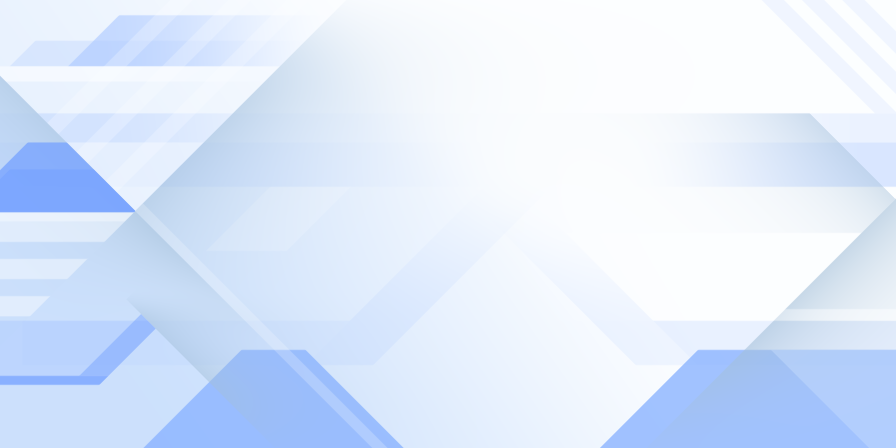
This background is drawn by a Shadertoy shader. Its source:

```glsl
// Pale blue and white geometric background: translucent bars and chevrons cut
// by 45 degree folds with soft shadows. Every shape is a product of smooth
// half-planes in height units, using two diagonal coordinates.

const vec3 WHITE = vec3(0.99, 0.995, 1.0);
const vec3 PALE = vec3(0.80, 0.88, 0.99);
const vec3 SKY = vec3(0.68, 0.79, 1.0);
const vec3 BLUE = vec3(0.47, 0.64, 1.0);
const vec3 SHADE = vec3(0.64, 0.75, 0.85);

// One when v is above the edge, zero below, one pixel soft
float above(float v, float edge) {
    float soft = 1.0 / iResolution.y;
    return smoothstep(edge - soft, edge + soft, v);
}

float band(float v, float low, float high) {
    return above(v, low) * (1.0 - above(v, high));
}

// Shadow starting hard at an edge and fading as v grows
float shadow(float v, float edge, float rate) {
    return above(v, edge) * exp(-rate * max(v - edge, 0.0));
}

void paint(inout vec3 base, vec3 ink, float alpha) {
    base = mix(base, ink, clamp(alpha, 0.0, 1.0));
}

void mainImage(out vec4 fragColor, in vec2 fragCoord) {
    vec2 p = fragCoord / iResolution.y;
    float x = p.x, y = p.y;
    float fall = x + y;    // constant along lines falling to the right
    float rise = x - y;    // constant along lines rising to the right

    // Background glow, white towards the upper right
    float glow = smoothstep(0.25, 1.3, 0.7 * x + 0.5 * y);
    vec3 color = mix(PALE, WHITE, glow);
    paint(color, WHITE, 0.6 * smoothstep(1.5, 1.8, fall) * above(y, 0.284));

    // Regions made by the crossing folds on the left
    float leftOfA = 1.0 - above(rise, -0.227);
    float rightOfA = 1.0 - leftOfA;
    float aboveB = above(fall, 0.831);
    float belowB = 1.0 - aboveB;
    float rightOfC = above(rise, 1.443);
    float belowD = 1.0 - above(fall, 2.555);

    // Large chevrons through the middle
    float leftArm = band(rise, 0.497, 0.648) * smoothstep(0.62, 0.25, y);
    float leftFoot = band(y, 0.185, 0.284) * (1.0 - above(rise, 0.497));
    paint(color, SKY, 0.20 * above(y, 0.185) * leftArm);
    paint(color, SKY, 0.16 * leftFoot * above(x, 0.05));
    float rightArm = band(fall, 1.604, 1.742) * smoothstep(0.55, 0.25, y);
    float rightFoot = band(y, 0.185, 0.284) * above(fall, 1.742);
    paint(color, SKY, 0.16 * above(y, 0.185) * rightArm + 0.24 * rightFoot);

    // Long bars fading from the left fold
    float fadeRight = smoothstep(1.15, 0.2, x);
    paint(color, SKY, 0.30 * band(y, 0.583, 0.682) * fadeRight);
    paint(color, SKY, 0.14 * band(y, 0.682, 0.747) * fadeRight);
    paint(color, WHITE, 0.20 * band(rise, 0.02, 0.2) * band(y, 0.44, 0.583));

    // Upper left panel and its slanted bars
    float panel = leftOfA * aboveB;
    paint(color, WHITE, 0.55 * panel);
    float barFade = panel * smoothstep(0.75, 0.2, x);
    paint(color, SKY, 0.65 * barFade * band(y, 0.852, 0.966) * above(rise, -0.70));
    paint(color, SKY, 0.30 * barFade * band(y, 0.852, 0.909) * above(rise, -0.83));
    paint(color, WHITE, 0.60 * barFade * band(y, 0.818, 0.852));
    paint(color, SKY, 0.35 * barFade * band(y, 0.682, 0.747));
    for (int i = 0; i < 3; i++) {
        float start = -0.62 + 0.13 * float(i);
        paint(color, WHITE, 0.25 * panel * band(rise, start, start + 0.05));
    }

    // Shadows of the left folds
    paint(color, SHADE, 0.50 * shadow(rise, -0.227, 5.0) * aboveB * smoothstep(1.05, 0.75, y));
    paint(color, SHADE, 0.50 * shadow(-fall, -0.831, 6.0) * leftOfA);
    paint(color, SHADE, 0.60 * shadow(-fall, -0.831, 6.0) * rightOfA * smoothstep(0.2, 0.5, y));

    // Stacked bars along the left edge
    float stack = belowB * leftOfA;
    paint(color, BLUE, 0.78 * stack * band(y, 0.526, 0.682) * above(rise, -0.62));
    paint(color, BLUE, 0.70 * stack * band(y, 0.526, 0.622) * above(rise, -0.60));
    paint(color, WHITE, 0.65 * stack * band(y, 0.505, 0.526));
    for (int i = 0; i < 3; i++) {
        float top = 0.505 - 0.083 * float(i);
        paint(color, WHITE, 0.45 * stack * band(y, top - 0.045, top));
    }
    float bentEnd = 1.0 - above(rise, 0.081);
    paint(color, SKY, 0.50 * bentEnd * band(y, 0.141, 0.284) * (1.0 - above(fall, 0.614)));
    paint(color, BLUE, 0.75 * bentEnd * band(y, 0.141, 0.161));
    paint(color, BLUE, 0.50 * band(rise, 0.016, 0.081) * band(y, 0.161, 0.34) * (1.0 - above(fall, 0.614)));

    // Blue trapezoid, inner fold and light seam at the lower left
    float trapezoid = (1.0 - above(y, 0.219)) * above(rise, 0.32) * (1.0 - above(fall, 0.901));
    paint(color, vec3(0.57, 0.72, 1.0), 0.88 * trapezoid);
    paint(color, SHADE, 0.50 * shadow(fall, 0.614, 8.0) * above(rise, -0.05) * smoothstep(0.36, 0.28, y) * smoothstep(-0.05, 0.15, y));
    paint(color, WHITE, 0.22 * band(fall, 0.831, 0.865) * rightOfA);

    // Right side bars and upper fold
    float fadeLeft = smoothstep(1.4, 1.95, x);
    paint(color, SKY, 0.45 * fadeLeft * band(y, 0.583, 0.682));
    paint(color, SKY, 0.22 * fadeLeft * band(y, 0.682, 0.747));
    paint(color, SHADE, 0.45 * shadow(-fall, -2.555, 6.0) * belowD * band(y, 0.48, 0.747) * (1.0 - rightOfC));
    for (int i = 0; i < 3; i++) {
        float start = 2.70 + 0.09 * float(i);
        paint(color, SKY, 0.16 * band(fall, start, start + 0.05) * above(y, 0.747));
    }

    // Lower right trapezoid, fold shadow and lighter facet
    paint(color, vec3(0.57, 0.72, 1.0), 0.85 * (1.0 - above(y, 0.219)) * above(rise, 1.339));
    paint(color, SHADE, 0.60 * shadow(rise, 1.443, 5.0) * smoothstep(-0.1, 0.25, y));
    paint(color, PALE, 0.40 * rightOfC * above(fall, 1.94) * (1.0 - above(y, 0.219)));
    paint(color, WHITE, 0.55 * fadeLeft * band(y, 0.284, 0.31));

    fragColor = vec4(color, 1.0);
}
```
